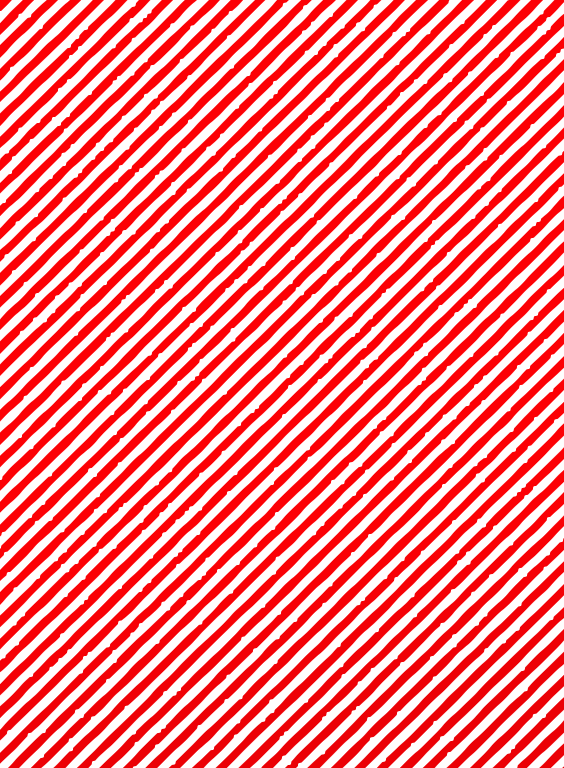
Reproduce this pattern procedurally as a WebGL 2 fragment shader.

```glsl
#version 300 es
precision highp float;

uniform vec2 u_resolution;
out vec4 fragColor;

const vec2 REPEATS = vec2(24.4, 33.7);   // stripes across and down
const float PHASE = 0.26;                // stripe centre at the top left
const float RED_SHARE = 0.505;           // red part of one repeat
const float WOBBLE = 0.035;              // edge drift, in repeats
const float WOBBLE_RATE = 0.9;
const float NICK_DEPTH = 0.09;           // small bites out of the edges
const float NICK_RATE = 2.6;
const float NICK_CHANCE = 0.07;
const vec3 RED = vec3(0.99, 0.005, 0.02);
const vec3 DEEP_RED = vec3(0.92, 0.005, 0.025);
const vec3 WHITE = vec3(1.0, 0.995, 0.995);

float hash(vec2 p) {
    vec3 q = fract(vec3(p.xyx) * 0.1031);
    q += dot(q, q.yzx + 33.33);
    return fract((q.x + q.y) * q.z);
}

// Smooth noise along one edge, from -1 to 1
float edgeNoise(float t, float seed) {
    float cell = floor(t);
    float f = fract(t);
    float blend = f * f * (3.0 - 2.0 * f);
    return 2.0 * mix(hash(vec2(cell, seed)), hash(vec2(cell + 1.0, seed)), blend) - 1.0;
}

// Rare rounded bites, from 0 to 1
float nick(float t, float seed) {
    float present = step(hash(vec2(floor(t), seed + 71.0)), NICK_CHANCE);
    float bump = sin(3.14159265 * fract(t));
    return present * bump * bump;
}

void main() {
    vec2 uv = gl_FragCoord.xy / u_resolution;
    vec2 fromTop = vec2(uv.x, 1.0 - uv.y);

    // Stripe coordinates: across the bands and along them
    float across = dot(fromTop, REPEATS) - PHASE;
    float along = fromTop.x * REPEATS.x - fromTop.y * REPEATS.y;
    float stripe = floor(across + 0.5);
    float offset = across - stripe;

    // Each edge of each stripe wears differently
    float seed = stripe * 2.0 + step(0.0, offset) + 100.0;
    float halfWidth = 0.5 * RED_SHARE
        + WOBBLE * edgeNoise(along * WOBBLE_RATE, seed)
        - NICK_DEPTH * nick(along * NICK_RATE, seed);

    // Edge smoothed over one pixel
    float pixel = length(REPEATS / u_resolution);
    float ink = clamp(0.5 + (halfWidth - abs(offset)) / pixel, 0.0, 1.0);

    // Ink deepens towards the lower right
    float depth = smoothstep(0.65, 1.0, fromTop.y + 0.12 * (uv.x - 0.5));
    fragColor = vec4(mix(WHITE, mix(RED, DEEP_RED, depth), ink), 1.0);
}
```
